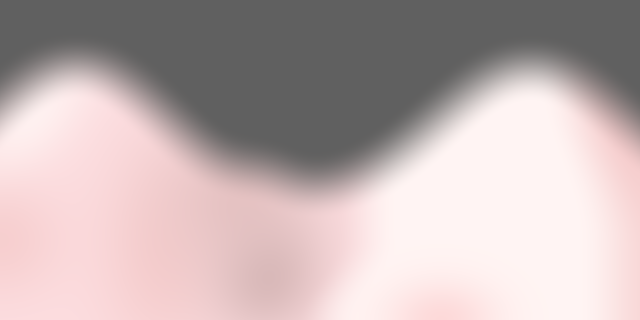
This background is drawn by a Shadertoy shader. Its source:

```glsl
// Soft blurred pink and white hills below a flat grey sky.

const vec3 GREY  = vec3(0.378, 0.377, 0.376);
const vec3 BLUSH = vec3(0.99, 0.87, 0.88);
const vec3 ROSE  = vec3(0.962, 0.80, 0.80);
const vec3 DUSK  = vec3(0.90, 0.76, 0.76);
const vec3 MAUVE = vec3(0.845, 0.72, 0.72);
const vec3 CORAL = vec3(0.99, 0.84, 0.84);
const vec3 MILK  = vec3(1.0, 0.958, 0.953);

// Bell curve of unit height.
float bell(float x, float center, float width) {
    float d = (x - center) / width;
    return exp(-d * d);
}

// Elliptical soft spot, turned by an angle in radians.
float glow(vec2 p, vec2 center, vec2 radius, float angle) {
    vec2 d = p - center;
    float c = cos(angle), s = sin(angle);
    vec2 q = vec2(c * d.x + s * d.y, c * d.y - s * d.x) / radius;
    return exp(-dot(q, q));
}

// Height of the hill line: two peaks and a small shoulder between them.
float ridge(float x) {
    return 0.37 + 0.42 * bell(x, 0.24, 0.40)
                + 0.415 * bell(x, 1.66, 0.42)
                + 0.035 * bell(x, 0.83, 0.12);
}

// Approximate signed distance below the hill line.
float ridgeDepth(vec2 p) {
    float e = 0.01;
    float slope = (ridge(p.x + e) - ridge(p.x - e)) / (2.0 * e);
    return (ridge(p.x) - p.y) / sqrt(1.0 + slope * slope);
}

vec3 hillColor(vec2 p) {
    vec3 color = BLUSH;

    // Left hill: pale flank, rosy body and foot
    color = mix(color, MILK, 0.85 * glow(p, vec2(0.10, 0.64), vec2(0.28, 0.13), 0.85));
    color = mix(color, ROSE, 0.85 * glow(p, vec2(0.0, 0.25), vec2(0.20, 0.18), 0.0));
    color = mix(color, ROSE, 0.90 * glow(p, vec2(0.50, 0.20), vec2(0.19, 0.32), 0.0));

    // Shaded valley
    color = mix(color, DUSK, 0.95 * glow(p, vec2(0.74, 0.38), vec2(0.25, 0.24), -0.3));
    color = mix(color, MAUVE, 0.95 * glow(p, vec2(0.84, 0.13), vec2(0.17, 0.19), -0.5));

    // Right hill: milky body, coral foot and rosy outer side
    float bodyStart = 0.93 + 0.12 * smoothstep(0.0, 0.25, p.y);
    color = mix(color, MILK, smoothstep(bodyStart, bodyStart + 0.20, p.x));
    color = mix(color, CORAL, 0.90 * glow(p, vec2(1.38, 0.0), vec2(0.17, 0.12), 0.0));
    float sideMiddle = 1.92 - 0.12 * smoothstep(0.25, 0.75, p.y);
    float side = smoothstep(sideMiddle - 0.12, sideMiddle + 0.12, p.x);
    return mix(color, ROSE, side * mix(0.75, 1.0, smoothstep(0.2, 0.6, p.y)));
}

void mainImage(out vec4 fragColor, in vec2 fragCoord) {
    // Canvas units: x from 0 to 2, y from 0 to 1
    vec2 p = fragCoord / iResolution.xy * vec2(2.0, 1.0);

    float cover = smoothstep(-0.105, 0.105, ridgeDepth(p));
    fragColor = vec4(mix(GREY, hillColor(p), cover), 1.0);
}
```
